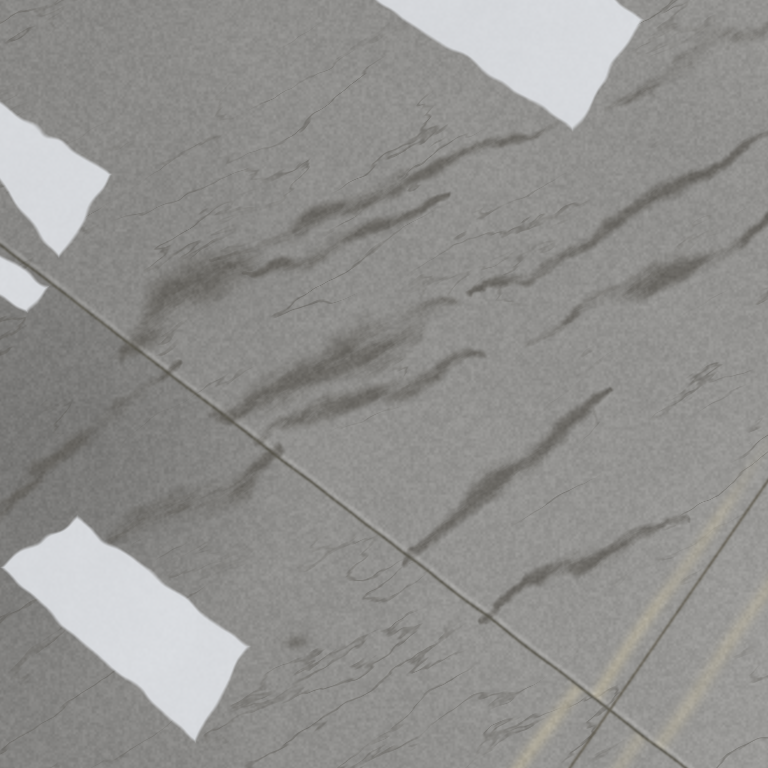
Reproduce this texture procedurally as a Shadertoy shader.

```glsl
// Polished grey marble tiles with diagonal veins, grout seams and window reflections.

// Reflections: four convex quads, corners listed clockwise.
const vec2 corners[16] = vec2[16](
    vec2(.475, 1.01), vec2(.56, 1.17), vec2(.836, .974), vec2(.745, .831),
    vec2(-.06, .9), vec2(.143, .772), vec2(.078, .664), vec2(-.02, .79),
    vec2(-.02, .68), vec2(.061, .629), vec2(.036, .596), vec2(-.02, .622),
    vec2(.098, .326), vec2(.326, .16), vec2(.254, .034), vec2(0, .262));

// Main veins: start and end of each, then its half width.
const vec4 veins[12] = vec4[12](
    vec4(.17, .55, .33, .68), vec4(.27, .66, .72, .85), vec4(.31, .64, .58, .74),
    vec4(.29, .45, .58, .60), vec4(.34, .43, .63, .54), vec4(.53, .27, .80, .49),
    vec4(.78, .86, 1.05, 1.0), vec4(.60, .61, 1.05, .84), vec4(.68, .56, 1.02, .72),
    vec4(.15, .29, .37, .41), vec4(-.05, .30, .24, .53), vec4(.63, .20, .90, .33));
const float widths[12] = float[12](
    .055, .02, .02, .042, .026, .023, .02, .016, .02, .03, .018, .016);

float hash(vec2 p) {
    p = fract(p * vec2(.1031, .1137));
    p += dot(p, p.yx + 33.33);
    return fract((p.x + p.y) * p.x * 17.3);
}

float noise(vec2 p) {
    vec2 i = floor(p), f = fract(p);
    f = f * f * (3. - 2. * f);
    return mix(mix(hash(i), hash(i + vec2(1, 0)), f.x),
               mix(hash(i + vec2(0, 1)), hash(i + vec2(1, 1)), f.x), f.y);
}

float fbm(vec2 p) {
    float sum = 0., amp = .5;
    for (int i = 0; i < 5; i++) {
        sum += amp * noise(p);
        p = mat2(.8, .6, -.6, .8) * p * 2.03 + 19.7;
        amp *= .5;
    }
    return sum;
}

// Tapered stroke from s.xy to s.zw, dense at the core.
float vein(vec2 p, vec4 s, float width) {
    vec2 d = s.zw - s.xy;
    float h = clamp(dot(p - s.xy, d) / dot(d, d), 0., 1.);
    float w = width * (.3 + .7 * sin(3.1416 * h));
    return 1. - smoothstep(.1 * w, w, length(p - s.xy - d * h));
}

// Signed distance bound of the quad starting at corner k.
float quad(vec2 p, int k) {
    float d = -1.;
    for (int i = 0; i < 4; i++) {
        vec2 a = corners[k + i], e = corners[k + (i + 1) % 4] - a;
        d = max(d, dot(p - a, normalize(vec2(-e.y, e.x))));
    }
    return d;
}

float band(float d, float width) {
    return exp(-d * d / (width * width));
}

void mainImage(out vec4 fragColor, in vec2 fragCoord) {
    vec2 p = fragCoord / iResolution.xy;
    float px = 1. / iResolution.y;

    // Seam distances, measured from where they cross
    vec2 c = p - vec2(.794, .0755);
    float seamA = dot(c, normalize(vec2(.763, 1))) + .002 * (noise(p * 25.) - .5);
    float seamB = dot(c, normalize(vec2(1.45, -1)));
    float below = 1. - smoothstep(-px, px, seamA);

    // Stone tone: lighter to the lower right, dim on the left tile
    float tone = .527 + .045 * p.x + .03 * p.x * (1. - p.y) + .05 * (fbm(p * 5.) - .48);
    tone -= .06 * below * band(length(p - vec2(.08, .42)), .24);
    vec3 col = tone * vec3(1.005, 1., .985);

    // Coordinates along and across the grain
    vec2 q = vec2(dot(p, vec2(.86, .51)), dot(p, vec2(-.51, .86)));
    q.y += .03 * (fbm(q * 7. + 3.) - .48);
    float streak = fbm(q * vec2(14, 55));
    float breakup = smoothstep(.26, .62, streak);

    // Main veins with ragged outlines
    vec2 wobble = vec2(fbm(p * 13.), fbm(p * 13. + 40.)) - .48;
    float dark = 0.;
    for (int i = 0; i < 12; i++)
        dark = max(dark, vein(p + .055 * wobble, veins[i], widths[i]));
    dark *= .25 + .75 * breakup;

    // Faint hairline streaks and one small fleck
    float ridge = 1. - abs(2. * fbm(q * vec2(5, 22) + 8.) - .96);
    float hair = smoothstep(.95, 1., ridge) * smoothstep(.42, .65, fbm(q * vec2(6, 12) + 70.));
    float fleck = band(length((p - vec2(.387, .163)) * vec2(.6, 1) + .02 * wobble), .009);
    dark = max(dark, max(.55 * hair, .8 * fleck));
    col = mix(col, vec3(.375, .365, .345), .8 * dark);

    // Cream glow beside the steep seam, offset across the long one
    float s = seamB + .027 * below + .005 * (noise(p * 12.) - .5);
    float glow = band(s + .026, .009) + .8 * band(s - .08, .01);
    glow *= smoothstep(.48, .25, p.y) * (.6 + .4 * noise(p * 18.));
    col = mix(col, vec3(.73, .70, .61), .65 * glow);

    // Grout lines with a lit lip
    col += .06 * band(seamA - .005, .003);
    col = mix(col, vec3(.34, .33, .29), .75 * band(seamA, .0021));
    col = mix(col, vec3(.36, .34, .29), .65 * band(seamB, .0022));

    // Window reflections with rippled edges
    vec2 ripple = .009 * (vec2(noise(p * 38.), noise(p * 38. + 9.)) - .5);
    float shine = 1.;
    for (int k = 0; k < 16; k += 4) shine = min(shine, quad(p + ripple, k));
    float lit = 1. - smoothstep(-.002 - px, .001 + px, shine);
    vec3 white = vec3(.84, .85, .865) + .03 * (fbm(p * 9.) - .48);
    col = mix(col, white, lit);

    // Fine grain
    float grain = noise(p * 330.) + noise(p * 190. + 50.) - 1.;
    col += .04 * grain * (1. - .8 * lit);
    fragColor = vec4(col, 1);
}
```
